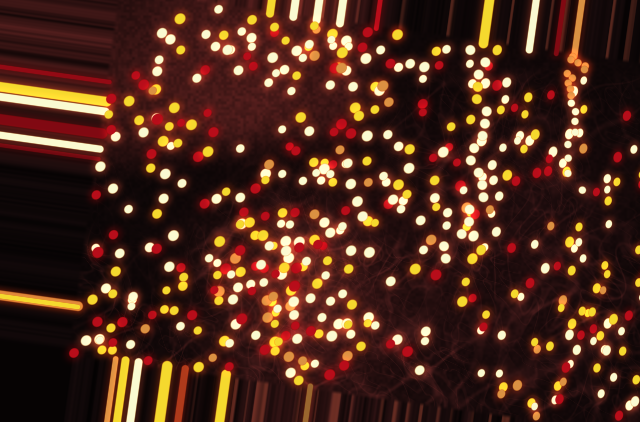
This background is drawn by a WebGL 1 fragment shader. Its source:

```glsl
precision highp float;
// Out-of-focus festive lamps in dark branches, with tilted light streaks along the borders.
uniform vec2 u_resolution;

#define HEIGHT 5.06       // canvas height in scene units
#define TILT 0.14         // slope of the tilted frame
#define LEFT_EDGE 1.45
#define TOP_EDGE -0.29
#define BOTTOM_EDGE 4.11
#define CELL 0.2          // spacing of the scattered lamps
#define LAMP_RADIUS 0.061
#define HALO 0.24
#define BRANCH_GLOW 0.15

const vec3 CREAM = vec3(0.98, 0.98, 0.82);
const vec3 YELLOW = vec3(0.96, 0.85, 0.18);
const vec3 AMBER = vec3(0.86, 0.57, 0.26);
const vec3 RED = vec3(0.72, 0.05, 0.10);

vec2 hash2(vec2 p) {
  vec3 q = fract(p.xyx * vec3(0.1031, 0.1030, 0.0973));
  q += dot(q, q.yzx + 33.33);
  return fract((q.xx + q.yz) * q.zy);
}

float noise(vec2 p) {
  vec2 i = floor(p), f = fract(p);
  f *= f * (3.0 - 2.0 * f);
  return mix(mix(hash2(i).x, hash2(i + vec2(1, 0)).x, f.x),
             mix(hash2(i + vec2(0, 1)).x, hash2(i + vec2(1, 1)).x, f.x), f.y);
}

// Soft elliptical spot
float blob(vec2 p, float x, float y, float sx, float sy) {
  vec2 d = (p - vec2(x, y)) / vec2(sx, sy);
  return exp(-dot(d, d));
}

// Tilted frame: x runs along the top edge, y along the left edge
vec2 tilted(vec2 p) { return p + TILT * vec2(p.y, -p.x); }

vec3 lampTint(float h) {
  return h < 0.45 ? CREAM : h < 0.75 ? YELLOW : h < 0.82 ? AMBER : RED;
}

// Chance that a cell holds a lamp
float lampDensity(vec2 p) {
  float d = 0.15 + 0.62 * blob(p, 3.2, 0.55, 1.4, 0.4) + 0.38 * blob(p, 1.95, 1.6, 0.55, 0.8);
  d += 0.45 * blob(p, 4.0, 2.1, 0.65, 0.7) + 0.66 * blob(p, 3.3, 3.5, 1.05, 0.95);
  d += 0.5 * blob(p, 1.55, 3.85, 0.5, 0.4) + 0.2 * blob(p, 4.8, 0.9, 0.4, 0.5);
  d += 0.3 * blob(p, 5.75, 2.0, 0.6, 0.9) + 0.4 * blob(p, 7.0, 4.2, 0.75, 0.75);
  d -= 0.35 * blob(p, 3.0, 1.2, 0.8, 0.28) + 0.55 * blob(p, 1.45, 0.45, 0.5, 0.4);
  return d - 0.14 * blob(p, 4.95, 2.6, 0.35, 1.0) - 0.07 * blob(p, 6.1, 3.4, 0.4, 0.7);
}

// Glowing body of the given radius, d measured from its axis
void glow(inout vec3 color, float d, float radius, vec3 tint, float px) {
  float outside = max(d - radius, 0.0) / 0.055;
  color += HALO * tint * vec3(0.75, 0.26, 0.18) * exp(-outside * outside);
  vec3 body = tint * mix(vec3(1.0), vec3(0.9, 0.7, 0.5), smoothstep(0.75, 1.1, d / radius));
  color = mix(color, body, 1.0 - smoothstep(-0.8 * px, 0.8 * px, d - radius));
}

// Streak with a round inner end; q = (across, distance inside the frame)
void streak(inout vec3 color, vec2 q, float center, float radius, vec3 tint, float px) {
  glow(color, length(vec2(q.x - center, max(q.y, 0.0))), radius, tint, px);
}

void scatterLamps(inout vec3 color, vec2 p, float seed, float px) {
  vec2 grid = p / CELL + seed * 0.37;
  for (int j = -1; j <= 1; j++)
    for (int i = -1; i <= 1; i++) {
      vec2 id = floor(grid) + vec2(i, j);
      vec2 h = hash2(id + seed * 57.0), k = hash2(id + seed * 91.0 + 17.0);
      vec2 c = (id + 0.1 + 0.8 * h - seed * 0.37) * CELL, t = tilted(c);
      if (k.x > lampDensity(c) || t.x < LEFT_EDGE || t.y < TOP_EDGE || t.y > BOTTOM_EDGE) continue;
      vec2 d = p - c;
      d.x = (d.x + 0.12 * d.y) * (1.0 + 0.25 * smoothstep(5.0, 7.0, c.x));
      glow(color, length(d), LAMP_RADIUS * (0.8 + 0.3 * h.y), lampTint(k.y), px);
    }
}

void main() {
  float px = HEIGHT / u_resolution.y;
  vec2 p = vec2(gl_FragCoord.x, u_resolution.y - gl_FragCoord.y) * px;
  vec2 t = tilted(p);

  // Backdrop, smeared outward beyond the tilted frame
  vec2 s = vec2(max(t.x, LEFT_EDGE), clamp(t.y, TOP_EDGE, BOTTOM_EDGE));
  vec2 b = vec2(s.x - TILT * s.y, s.y + TILT * s.x) / (1.0 + TILT * TILT);
  vec3 color = vec3(0.045, 0.022, 0.024);
  float upperGlow = blob(b, 2.8, 1.0, 2.6, 1.8);
  upperGlow *= 1.0 - smoothstep(1.6, 2.3, b.y + 0.12 * (b.x - 1.3));
  upperGlow *= 1.0 - smoothstep(4.0, 4.9, b.x);
  color += vec3(0.23, 0.075, 0.068) * upperGlow;
  color += vec3(0.17, 0.058, 0.055) * blob(b, 3.7, 3.7, 1.2, 1.4);
  color += vec3(0.08, 0.035, 0.025) * blob(b, 3.4, 3.3, 0.7, 0.6);
  color += vec3(0.07, 0.024, 0.025) * blob(b, 6.2, 3.0, 1.5, 2.0);
  float beyond = smoothstep(0.0, 0.06, length(t - s));
  float speckle = mix(noise(b * 30.0), 0.5, beyond);
  color *= 0.72 + 0.22 * noise(b * 2.5) + 0.36 * speckle;
  float grain = noise(s * 13.0) * 0.6 + noise(s * 37.0) * 0.4;
  color *= mix(1.0, 0.2 + 1.6 * grain, beyond);
  float thinLines = smoothstep(0.62, 0.95, noise(s * 19.0 + 5.0)) * smoothstep(2.3, 4.0, t.x);
  color += vec3(0.27, 0.12, 0.08) * thinLines * beyond;

  // Fine branches as ridges of warped noise
  vec2 w = b + 0.3 * vec2(noise(b * 1.7), noise(b * 1.7 + 9.0));
  float ridges = 0.0;
  for (int i = 1; i <= 4; i++) {
    w = mat2(0.8, 0.6, -0.6, 0.8) * w + 3.7;
    float ridge = abs(noise(w * vec2(1.3, 3.2) * float(i)) - 0.5);
    ridges += (1.0 - smoothstep(0.0, 0.09, ridge)) / sqrt(float(i));
  }
  float canopy = smoothstep(1.6, 2.5, b.y) + 0.6 * smoothstep(4.2, 5.0, b.x) * smoothstep(0.6, 1.2, b.y);
  color += BRANCH_GLOW * vec3(0.8, 0.3, 0.28) * ridges * min(canopy, 1.0) * (1.0 - beyond) * noise(b * 1.9 + 4.0);

  // Left streaks
  vec2 q = vec2(t.y, t.x - LEFT_EDGE);
  streak(color, q, 0.80, 0.028, RED * 0.8, px);
  streak(color, q, 1.43, 0.065, RED * 0.7, px);
  streak(color, q, 1.74, 0.025, RED * 0.6, px);
  streak(color, q, 1.04, 0.06, YELLOW, px);
  streak(color, q, 1.16, 0.05, CREAM, px);
  streak(color, q, 1.62, 0.045, CREAM, px);
  streak(color, q, 3.54, 0.06, AMBER * 0.85, px);
  streak(color, q, 3.55, 0.03, YELLOW, px);

  // Bottom streaks
  q = vec2(t.x, BOTTOM_EDGE - t.y);
  streak(color, q, 1.99, 0.035, AMBER, px);
  streak(color, q, 2.11, 0.05, YELLOW, px);
  streak(color, q, 2.27, 0.05, CREAM, px);
  streak(color, q, 2.62, 0.065, YELLOW, px);
  streak(color, q, 2.84, 0.045, AMBER * vec3(0.8, 0.4, 0.4), px);
  streak(color, q, 3.34, 0.06, YELLOW, px);
  streak(color, q, 4.37, 0.035, AMBER * 0.7, px);

  // Top streaks
  q = vec2(t.x, t.y - TOP_EDGE);
  for (int i = 0; i < 4; i++)
    streak(color, q, 3.26 + 0.285 * float(i), 0.05, i == 0 ? YELLOW : CREAM, px);
  streak(color, q, 4.56, 0.03, RED, px);
  streak(color, q, 5.87, 0.06, YELLOW, px);
  streak(color, q, 6.43, 0.045, CREAM, px);
  streak(color, q, 6.76, 0.03, RED * 0.7, px);
  streak(color, q, 6.98, 0.04, AMBER, px);

  // Scattered lamps, then two hanging chains
  scatterLamps(color, p, 1.0, px);
  scatterLamps(color, p, 2.0, px);
  for (int i = 0; i < 18; i++) {
    vec2 h = hash2(vec2(i, 31)) - 0.5;
    float k = float(i) / 17.0, y = 0.6 + 2.5 * k;
    vec2 c = vec2(5.74 - 0.5 * smoothstep(2.3, 3.2, y) + 0.2 * h.x, y);
    glow(color, length(p - c), LAMP_RADIUS, h.y < 0.2 ? CREAM : YELLOW, px);
    c = vec2(6.94 + 0.28 * h.y, 0.68 + 0.6 * k + 1.0 * k * k * k);
    glow(color, length(p - c), LAMP_RADIUS * 0.75, c.y < 1.15 ? AMBER : CREAM, px);
  }
  gl_FragColor = vec4(color, 1.0);
}
```
